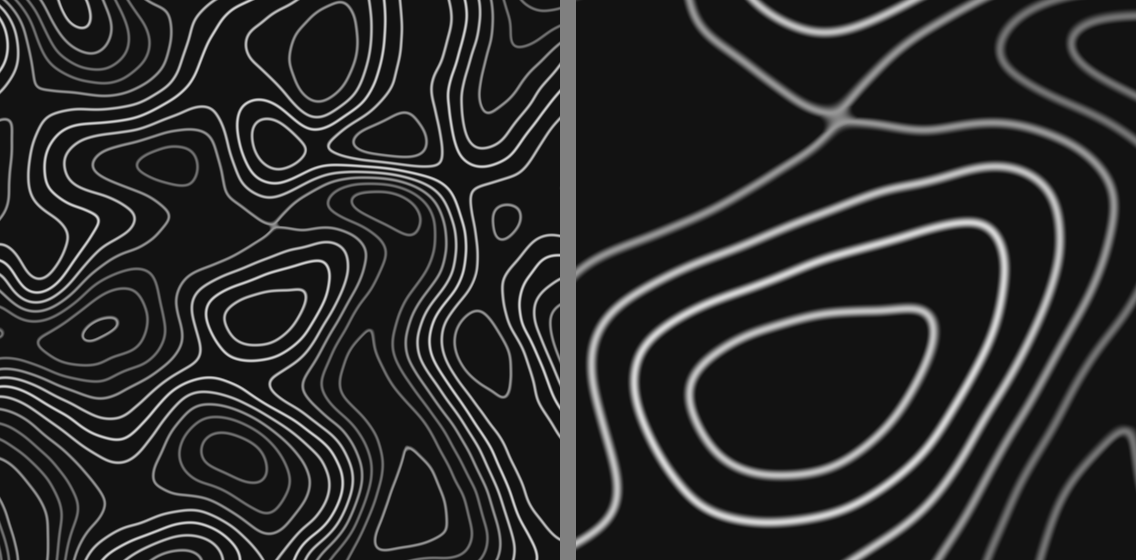
Left: the whole. Right: its middle third, enlarged.
This pattern is drawn by a Shadertoy shader. Its source:

```glsl
vec2 randomDirection(vec2 cell) {
    vec3 q = fract(cell.xyx * vec3(0.1031, 0.1030, 0.0973));
    q += dot(q, q.yzx + 33.33);
    float angle = 6.2832 * fract((q.x + q.y) * q.z);
    return vec2(cos(angle), sin(angle));
}

float gradientNoise(vec2 p) {
    vec2 cell = floor(p), f = p - cell;
    vec2 blend = f * f * f * (f * (f * 6.0 - 15.0) + 10.0);
    vec2 right = vec2(1.0, 0.0), up = vec2(0.0, 1.0);
    float a = dot(randomDirection(cell), f);
    float b = dot(randomDirection(cell + right), f - right);
    float c = dot(randomDirection(cell + up), f - up);
    float d = dot(randomDirection(cell + 1.0), f - 1.0);
    return mix(mix(a, b, blend.x), mix(c, d, blend.x), blend.y);
}

// Terrain height, measured in contour levels
float elevation(vec2 p) {
    vec2 bend = vec2(gradientNoise(p * 2.5 + 17.3), gradientNoise(p * 2.5 + 41.7));
    vec2 q = p + 0.18 * bend;
    float height = gradientNoise(q * 3.4 + 5.2);
    height += 0.05 * gradientNoise(q * 7.0 + 23.1);
    height += 0.010 * gradientNoise(p * 17.0 + 61.4);
    return 13.0 * height + 0.3;
}

void mainImage(out vec4 fragColor, in vec2 fragCoord) {
    vec2 p = fragCoord / iResolution.y;

    // Slope turns the level difference into a distance on the canvas
    vec2 stepSize = vec2(0.0015, 0.0);
    float level = elevation(p);
    vec2 slope = vec2(elevation(p + stepSize.xy), elevation(p + stepSize.yx)) - level;
    float steepness = max(length(slope) / stepSize.x, 5.0);

    // Soft line on every whole level
    float lineLevel = round(level);
    float lineDistance = abs(level - lineLevel) / steepness;
    float line = 1.0 - smoothstep(0.0, 0.0047, lineDistance);

    // Lines fade between bright and dim from level to level
    float lineGray = mix(0.43, 0.83, 0.5 + 0.5 * cos(0.9 * lineLevel));
    fragColor = vec4(vec3(mix(0.07, lineGray, line)), 1.0);
}
```
